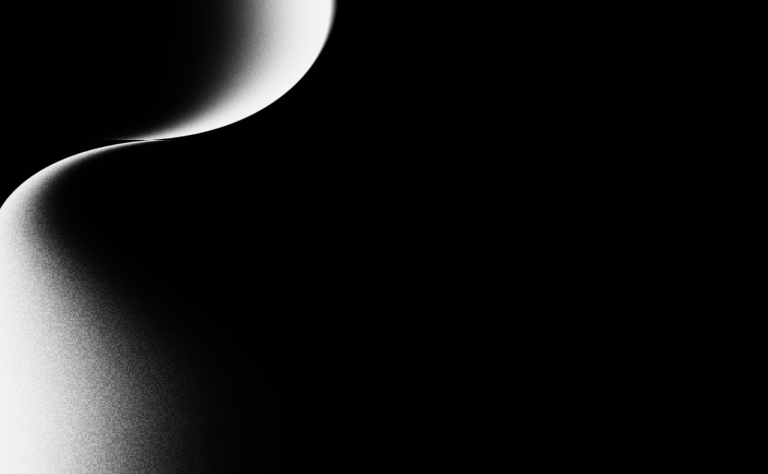
Reproduce this background procedurally as a Shadertoy shader.

```glsl
const vec2 WAIST = vec2(0.3165, 0.7046);
const vec3 INK = vec3(0.003);
const vec3 LIGHT = vec3(0.965);

float hash(vec2 cell) {
    vec3 q = fract(vec3(cell.xyx) * 0.1031);
    q += dot(q, q.yzx + 33.33);
    return fract((q.x + q.y) * q.z);
}

// Elliptical bulge that leaves its root with a straight, softened start
float bulge(float rise, float reach, float radius, float softness) {
    float eased = rise * rise / (rise + softness);
    float u = 1.0 - clamp(eased / radius, 0.0, 1.0);
    return reach * sqrt(1.0 - u * u);
}

// Smooth falloff with a long tail, one half at zero
float glow(float offset, float width) {
    return 1.0 / (1.0 + exp(-offset / width));
}

// Horizontal position of the S-shaped rim at a height above the waist
float rimAt(float height) {
    return height > 0.0
        ? WAIST.x + bulge(height, 0.388, 0.290, 0.0053)
        : WAIST.x - bulge(-height, 0.3376, 0.211, 0.0084);
}

// Light inside the upper lobe, fading to the left
float upperLight(float x, float height) {
    float middle = 0.274 + bulge(height, 0.270, 0.232, 0.0169);
    float width = mix(0.018, 0.030, smoothstep(0.0, 0.2, height));
    return glow(x - middle, width);
}

// Light inside the lower lobe, widening downwards and fading to the right
float lowerLight(float x, float depth, float rim) {
    float middle = rim + 0.030 + 0.234 * smoothstep(0.0, 0.612, depth);
    float width = 0.0085 + 0.050 * smoothstep(0.0, 0.55, depth);
    return glow(middle - x, width);
}

// Grain is strongest in the middle tones
float addGrain(float tone, vec2 p, float strength) {
    float grain = hash(floor(p * 316.0)) - 0.5;
    return tone + grain * strength * 4.0 * tone * (1.0 - tone);
}

void mainImage(out vec4 fragColor, in vec2 fragCoord) {
    vec2 p = fragCoord / iResolution.y;
    float height = p.y - WAIST.y;
    float rim = rimAt(height);

    // Rim coverage, a little blurred towards the top
    float side = p.x - rim;
    float blur = fwidth(side) * 0.75 + 0.009 * smoothstep(0.13, 0.30, height);
    float right = smoothstep(-blur, blur, side);

    // Each lobe is lit on its own side of the rim
    float tone = height > 0.0
        ? upperLight(p.x, height) * (1.0 - right)
        : lowerLight(p.x, -height, rim) * right;

    float strength = mix(0.16, 0.05, smoothstep(-0.3, 0.1, height));
    tone = clamp(addGrain(tone, p, strength), 0.0, 1.0);
    fragColor = vec4(mix(INK, LIGHT, tone), 1.0);
}
```
